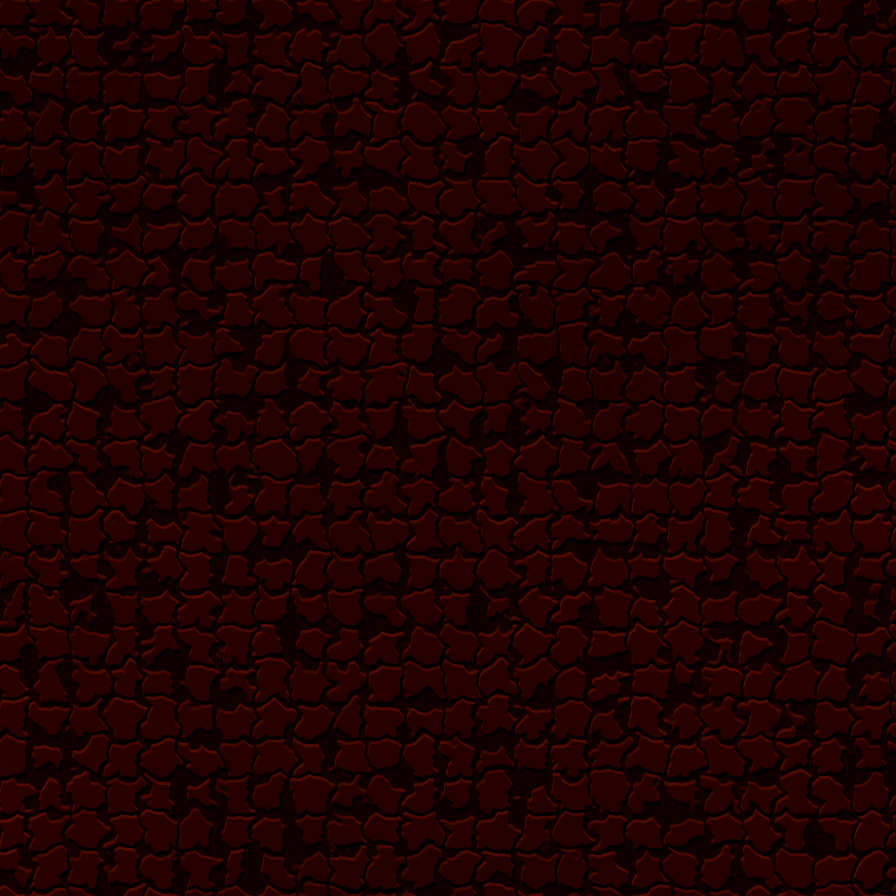
A three.js fragment shader for this texture:

```glsl
// Worn dark red tiles, 24 by 24, with crooked joints lit from above.
// A rounded box grid is bent by cellular noise into a height mask; shifted
// copies of the mask give the bright top rims and the black lower shadows.

#define TILES 24.0
#define GRID_SHIFT vec2(0.80, 0.22)
#define WARP_SCALE 1.6
#define WARP_AMOUNT 0.36
#define JAG_AMOUNT 0.016
#define JOINT_HALF 0.082
#define CORNER 0.09
#define SOFTNESS 0.028
#define WEAR_AMOUNT 0.17
#define SHADOW_SHIFT vec2(-0.05, 0.12)
#define RIM_SHIFT vec2(-0.015, 0.075)

varying vec2 vUv;

const vec3 FACE_COLOR = vec3(0.148, 0.001, 0.0);
const vec3 JOINT_COLOR = vec3(0.065, 0.0, 0.0);
const vec3 SHADOW_COLOR = vec3(0.016, 0.0, 0.0);
const vec3 RIM_COLOR = vec3(0.31, 0.042, 0.0);

vec2 hash22(vec2 p) {
  vec3 a = fract(p.xyx * vec3(0.1031, 0.1030, 0.0973));
  a += dot(a, a.yzx + 33.33);
  return fract((a.xx + a.yz) * a.zy);
}

// Distance to the nearest scattered point
float cellular(vec2 p) {
  vec2 cell = floor(p);
  vec2 local = fract(p);
  float nearest = 4.0;
  for (int y = -1; y <= 1; y++) {
    for (int x = -1; x <= 1; x++) {
      vec2 corner = vec2(float(x), float(y));
      vec2 toPoint = corner + hash22(cell + corner) - local;
      nearest = min(nearest, dot(toPoint, toPoint));
    }
  }
  return sqrt(nearest);
}

// Flat stretches broken by humps, plus a fine ragged edge
vec2 bendGrid(vec2 p) {
  vec2 ridge = vec2(cellular(p * WARP_SCALE + 71.3),
                    cellular(p * WARP_SCALE + 13.7));
  vec2 hump = smoothstep(0.15, 0.95, ridge) - 0.3;
  vec2 jag = sin(p.yx * vec2(23.0, 17.0) + 3.0 * sin(p * 5.3));
  return p - GRID_SHIFT - WARP_AMOUNT * hump + JAG_AMOUNT * jag;
}

// 1 on a tile, 0 in a joint; worn spots widen the joint
float tileMask(vec2 p) {
  float wear = 1.0 - smoothstep(0.08, 0.34, cellular(p * 0.5 + 37.1));
  float inset = JOINT_HALF + WEAR_AMOUNT * wear;
  vec2 box = abs(fract(bendGrid(p)) - 0.5) - (0.5 - inset - CORNER);
  float edge = length(max(box, 0.0)) + min(max(box.x, box.y), 0.0) - CORNER;
  return 1.0 - smoothstep(-SOFTNESS, SOFTNESS, edge);
}

// Slow drift of brightness over the whole surface
float broadShade(vec2 uv) {
  float waves = sin(uv.x * 7.0 + 2.0 * sin(uv.y * 4.0 + 1.0))
              + sin(uv.y * 9.0 - uv.x * 3.0 + 0.6)
              + 0.5 * sin(uv.x * 15.0 + uv.y * 13.0);
  return 1.02 + 0.035 * waves - 0.10 * smoothstep(0.45, 0.9, uv.y);
}

void main() {
  vec2 p = vUv * TILES;
  float tile = tileMask(p);
  float shadow = (1.0 - tile) * tileMask(p + SHADOW_SHIFT);
  float rim = tile * (1.0 - tileMask(p + RIM_SHIFT));

  // Rims fade in and out along the rows
  float rimStrength = 0.82 + 0.18 * sin(p.x * 1.9 + 2.0 * sin(p.y * 1.3));

  vec3 color = mix(JOINT_COLOR, FACE_COLOR, tile);
  color = mix(color, SHADOW_COLOR, shadow);
  color = mix(color, RIM_COLOR, rim * rimStrength);
  gl_FragColor = vec4(color * broadShade(vUv), 1.0);
}
```
